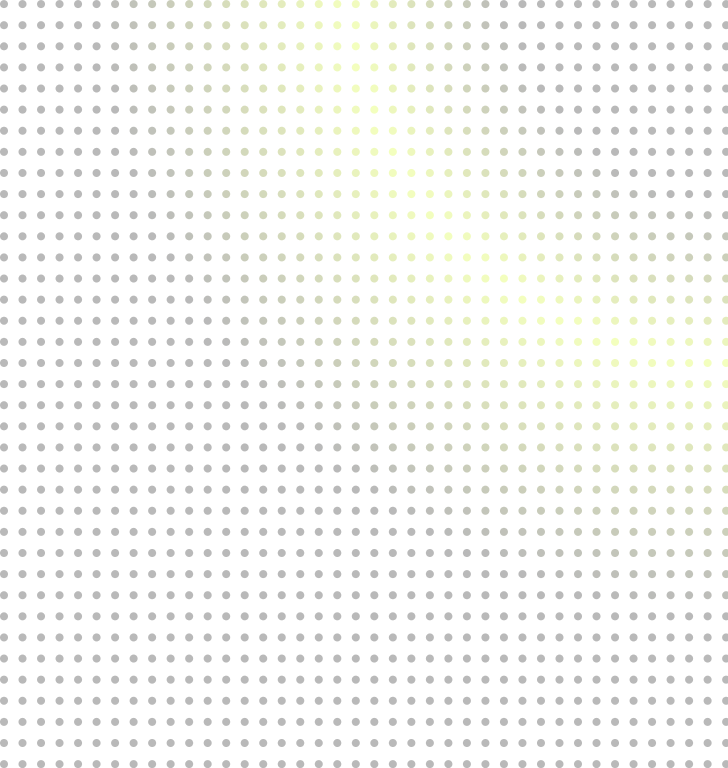
Give the GLSL for this pattern, as a WebGL 1 fragment shader.

```glsl
precision highp float;
// Grid of small grey dots on white, tinted lemon along a wide circular arc.

uniform vec2 u_resolution;

// Lengths are fractions of the canvas height, measured from the top left.
const vec2 PITCH = vec2(0.02411, 0.02749);
const vec2 FIRST_DOT = vec2(0.0052, 0.0053);
const float DOT_RADIUS = 0.0052;

const vec2 ARC_CENTRE = vec2(0.977, -0.052);
const float ARC_INNER = 0.325;
const float ARC_PEAK = 0.527;
const float ARC_OUTER = 0.85;

const vec3 PAPER = vec3(1.0);
const vec3 GREY = vec3(0.725);
const vec3 LEMON = vec3(0.955, 1.0, 0.745);

// Offset from the nearest dot centre.
vec2 cellOffset(vec2 p, vec2 firstDot, vec2 pitch) {
  return (fract((p - firstDot) / pitch + 0.5) - 0.5) * pitch;
}

// Antialiased disc coverage.
float disc(vec2 offset, float radius, float pixel) {
  return clamp(0.5 + (radius - length(offset)) / pixel, 0.0, 1.0);
}

// Linear rise from inner to peak, then linear fall to outer.
float ringGlow(float d, float inner, float peak, float outer) {
  float rise = (d - inner) / (peak - inner);
  float fall = (outer - d) / (outer - peak);
  return clamp(min(rise, fall), 0.0, 1.0);
}

void main() {
  float pixel = 1.0 / u_resolution.y;
  vec2 p = vec2(gl_FragCoord.x, u_resolution.y - gl_FragCoord.y) * pixel;

  // Each dot takes one tint, sampled at its centre.
  vec2 offset = cellOffset(p, FIRST_DOT, PITCH);
  float arcDistance = distance(p - offset, ARC_CENTRE);
  float glow = ringGlow(arcDistance, ARC_INNER, ARC_PEAK, ARC_OUTER);
  vec3 dotColor = mix(GREY, LEMON, glow);

  float coverage = disc(offset, DOT_RADIUS, pixel);
  gl_FragColor = vec4(mix(PAPER, dotColor, coverage), 1.0);
}
```
